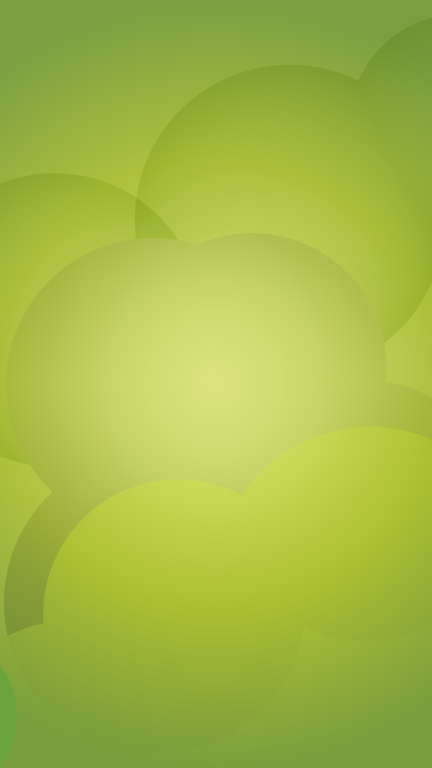
This background is drawn by a WebGL 1 fragment shader. Its source:

```glsl
precision highp float;

uniform vec2 u_resolution;

// Canvas units: x runs 0..1, y runs 0..HEIGHT
const float HEIGHT = 1.7778;
const vec2 FOCUS = vec2(0.498, 0.891);

const vec3 GLOW_CORE = vec3(0.865, 0.89, 0.50);
const vec3 GLOW_MID = vec3(0.79, 0.84, 0.40);
const vec3 LIME = vec3(0.68, 0.755, 0.24);
const vec3 MOSS = vec3(0.48, 0.62, 0.26);
const vec3 LEAF = vec3(0.42, 0.64, 0.24);
const vec3 FRONT_TINT = vec3(1.01, 1.01, 0.82);
const vec3 RIM_TINT = vec3(0.90, 0.93, 0.76);

const float RIM_FADE = 0.13;
const float MIDDLE_SHADE = 0.16;
const float FRONT_OPACITY = 0.86;

float circle(vec2 p, vec2 center, float radius) {
  return length(p - center) - radius;
}

float cover(float d) {
  float blur = 0.75 / u_resolution.x;
  return 1.0 - smoothstep(-blur, blur, d);
}

// Radial glow around the focus
vec3 glow(float r) {
  vec3 color = mix(GLOW_CORE, GLOW_MID, clamp(r / 0.255, 0.0, 1.0));
  color = mix(color, LIME, clamp((r - 0.255) / 0.266, 0.0, 1.0));
  return mix(color, MOSS, clamp((r - 0.521) / 0.37, 0.0, 1.0));
}

// Dark rim that fades towards the inside of a shape
vec3 shadeRim(vec3 color, float d) {
  float strength = cover(d) * exp(min(d, 0.0) / RIM_FADE);
  return color * mix(vec3(1.0), RIM_TINT, strength);
}

float upperCloud(vec2 p) {
  return min(circle(p, vec2(0.671, 1.269), 0.359),
             circle(p, vec2(1.065, 1.488), 0.257));
}

float middleCloud(vec2 p) {
  float top = min(circle(p, vec2(0.583, 0.926), 0.312),
                  circle(p, vec2(0.354, 0.887), 0.340));
  float base = min(circle(p, vec2(0.847, 0.595), 0.303),
                   circle(p, vec2(0.359, 0.382), 0.350));
  return min(top, base);
}

float frontCloud(vec2 p) {
  float top = min(circle(p, vec2(0.412, 0.356), 0.312),
                  circle(p, vec2(0.856, 0.431), 0.359));
  float base = min(circle(p, vec2(0.174, -0.005), 0.348),
                   circle(p, vec2(0.694, 0.111), 0.347));
  return min(top, base);
}

void main() {
  vec2 p = gl_FragCoord.xy / u_resolution * vec2(1.0, HEIGHT);
  vec2 ray = p - FOCUS;
  float r = length(ray);
  vec3 light = glow(r);

  // Rear clouds
  vec3 color = shadeRim(light, upperCloud(p));
  color = shadeRim(color, circle(p, vec2(0.127, 1.037), 0.340));

  // Middle cloud, shaded most above and below the focus
  float vertical = abs(ray.y) / max(r, 0.001);
  float shade = MIDDLE_SHADE * smoothstep(0.1, 0.65, r) * mix(0.4, 1.0, vertical);
  color = mix(color, light * (1.0 - shade), cover(middleCloud(p)));

  // Translucent front cloud
  float front = cover(frontCloud(p));
  vec3 tint = mix(FRONT_TINT, vec3(1.0, 1.0, 0.9), smoothstep(0.5, 0.9, r));
  color = mix(color, light * tint, front * FRONT_OPACITY);

  // Leaf at the lower left edge
  color = mix(color, LEAF, cover(circle(p, vec2(-0.162, 0.118), 0.201)));

  gl_FragColor = vec4(color, 1.0);
}
```
